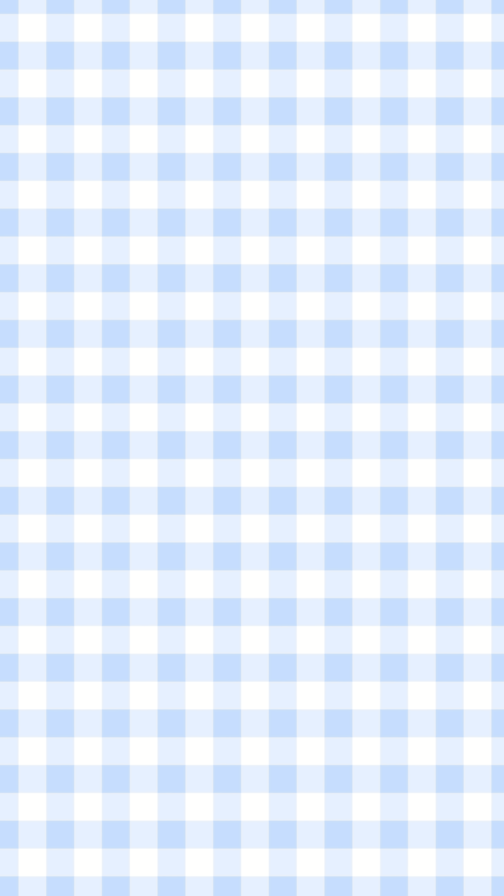
This pattern is drawn by a Shadertoy shader. Its source:

```glsl
// Layout, in units of canvas height
const float PERIOD = 0.0621;
const float STRIPE_HALF = 0.0156;
const vec2 STRIPE_ORIGIN = vec2(0.0051, 1.0);
const float EDGE_SOFTNESS = 0.0011;
const float SEAM_WIDTH = 0.0018;

// Cloth colours
const vec3 WHITE = vec3(1.0, 1.0, 0.995);
const vec3 PALE_BLUE = vec3(0.90, 0.94, 1.0);
const vec3 CROSS_BLUE = vec3(0.775, 0.868, 0.995);
const vec3 SEAM_SHIFT = vec3(0.018, 0.004, -0.022);

// Slight unevenness along the seams
const float WEAR_SCALE = 90.0;
const float WEAR_AMOUNT = 0.5;

vec2 hashGradient(vec2 p) {
    vec3 q = fract(p.xyx * vec3(0.1031, 0.1030, 0.0973));
    q += dot(q, q.yzx + 33.33);
    return 2.0 * fract((q.xx + q.yz) * q.zy) - 1.0;
}

float gradientNoise(vec2 p) {
    vec2 i = floor(p), f = fract(p);
    vec2 u = f * f * (3.0 - 2.0 * f);
    vec2 e = vec2(0.0, 1.0);
    float a = dot(hashGradient(i), f);
    float b = dot(hashGradient(i + e.yx), f - e.yx);
    float c = dot(hashGradient(i + e.xy), f - e.xy);
    float d = dot(hashGradient(i + e.yy), f - e.yy);
    return mix(mix(a, b, u.x), mix(c, d, u.x), u.y);
}

// Signed distance to the nearest stripe edge on each axis, negative inside
vec2 stripeDistance(vec2 p) {
    vec2 cell = fract((p - STRIPE_ORIGIN) / PERIOD + 0.5) - 0.5;
    return abs(cell) * PERIOD - STRIPE_HALF;
}

void mainImage(out vec4 fragColor, in vec2 fragCoord) {
    vec2 p = fragCoord / iResolution.y;
    float soft = max(EDGE_SOFTNESS, 0.6 / iResolution.y);

    // Two overlapping stripe directions
    vec2 dist = stripeDistance(p);
    vec2 cover = 1.0 - smoothstep(-soft, soft, dist);
    vec3 color = mix(mix(WHITE, PALE_BLUE, cover.x),
                     mix(PALE_BLUE, CROSS_BLUE, cover.x), cover.y);

    // Faint greyed seam where tinted patches meet
    vec2 seam = exp(-dist * dist / (SEAM_WIDTH * SEAM_WIDTH));
    float wear = 1.0 + WEAR_AMOUNT * gradientNoise(p * WEAR_SCALE);
    float tinted = max(cover.x, cover.y);
    color += SEAM_SHIFT * max(seam.x, seam.y) * tinted * wear;

    fragColor = vec4(clamp(color, 0.0, 1.0), 1.0);
}
```
